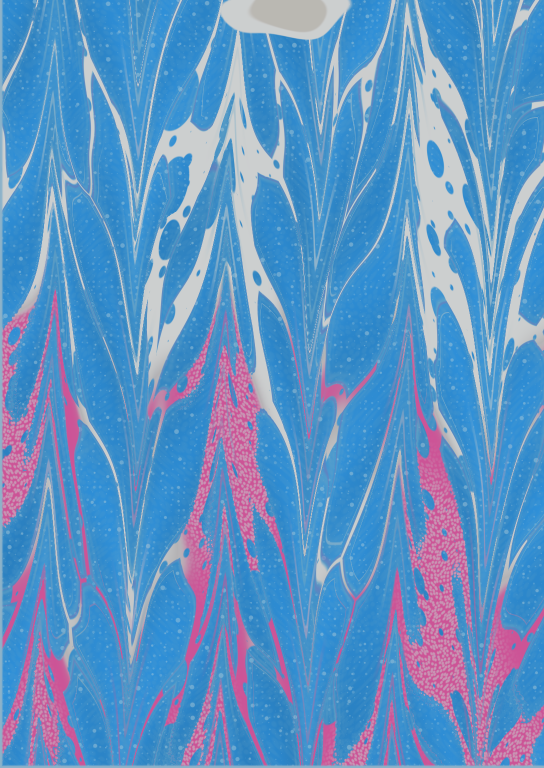
Reproduce this pattern procedurally as a WebGL 1 fragment shader.

```glsl
precision highp float;

uniform vec2 u_resolution;

#define TINE_GAP 0.325
#define UP_PHASE 0.415
#define DOWN_PHASE 0.573
#define PULL 0.31
#define TINE_WIDTH 0.028
#define CELL_FREQ vec2(6.15, 4.7)
#define VEIN_MIN 0.05
#define VEIN_SWELL 0.40
#define BLUE vec3(0.17, 0.53, 0.80)
#define PALE_BLUE vec3(0.42, 0.65, 0.77)
#define PINK vec3(0.80, 0.33, 0.59)
#define PAPER vec3(0.80, 0.81, 0.81)

float hash(vec2 p) {
  return fract(sin(dot(p, vec2(127.1, 311.7))) * 43758.5);
}

vec2 hash2(vec2 p) {
  return vec2(hash(p), hash(p + 57.3));
}

// Distances to the nearest and second nearest cell centres
vec2 cellular(vec2 p) {
  vec2 id = floor(p), f = fract(p);
  vec2 near = vec2(8.0);
  for (int j = -1; j <= 1; j++) {
    for (int i = -1; i <= 1; i++) {
      vec2 o = vec2(float(i), float(j));
      float d = length(o + 0.1 + 0.8 * hash2(id + o) - f);
      near = d < near.x ? vec2(d, near.x) : vec2(near.x, min(near.y, d));
    }
  }
  return near;
}

// Scattered round drops, mostly small
float drops(vec2 p, float size, float soft) {
  vec2 id = floor(p);
  vec2 centre = 0.5 + 0.35 * (hash2(id) - 0.5);
  float radius = size * pow(hash(id + 9.1), 2.0);
  return 1.0 - smoothstep(radius - soft, radius + soft, length(fract(p) - centre));
}

// Drag of one row of comb teeth, strength varying per tooth
float comb(float x, float phase) {
  float i = floor((x - phase) / TINE_GAP + 0.5);
  float d = x - phase - i * TINE_GAP;
  float strength = 0.8 + 0.4 * hash(vec2(i, phase));
  return strength * exp(-sqrt(d * d + 0.000008) / TINE_WIDTH);
}

// Squared cosine columns of ink inside a soft horizontal band
float inkPatch(vec2 p, float freq, float centreX, float centreY) {
  float column = 0.5 + 0.5 * cos(freq * (p.x - centreX));
  float dy = p.y - centreY;
  return column * column * exp(-dy * dy * 18.0);
}

vec3 marble(vec2 p) {
  // Leaning, wavering comb strokes
  float x = p.x - 0.022 * (p.y - 0.7) + 0.006 * sin(p.y * 5.0 + p.x * 9.0)
          + 0.003 * sin(p.y * 14.0 - p.x * 17.0);
  float up = comb(x, UP_PHASE), down = comb(x, DOWN_PHASE);
  float stroke = max(up, down);
  float drag = PULL * (up - down);
  vec2 s = vec2(x, p.y - drag);
  s += 0.014 * sin(s.yx * vec2(15.0, 19.0) + vec2(1.0, 3.0))
     + 0.004 * sin(s.yx * vec2(41.0, 37.0));

  // Where white and pink ink pooled
  vec2 q = vec2(x, p.y - 0.5 * drag);
  float white = inkPatch(q, 13.1, 0.37, 1.0);
  float pinkPool = inkPatch(q, 15.0, 0.42, 0.62 - 0.5 * x * x)
                 + 0.5 * exp(-q.y * q.y * 45.0) * (0.5 + 0.5 * sin(x * 21.0));
  float pinkness = smoothstep(-0.3, 0.5, pinkPool - white + 0.7 * (0.66 - p.y)
                 + 0.3 * sin(s.x * 19.0 + s.y * 11.0));
  float stipple = smoothstep(0.15, 0.5, pinkPool) * pinkness;
  float grain = cellular(p * vec2(165.0, 140.0) + 0.8 * sin(p.yx * 57.0)).x;

  // Blue petals divided by veins, with teardrop islands in the pools
  vec2 f = cellular(s * CELL_FREQ + vec2(0.1, 3.0));
  float rounded = (f.y - f.x) * (1.15 - 0.45 * f.x);
  float width = VEIN_MIN * (0.6 + 0.4 * sin(s.x * 13.0 + s.y * 9.0))
              + VEIN_SWELL * max(white, pinkPool);
  float island = max(drops(q * vec2(13.0, 7.5) + 0.3, 0.46, 0.014),
                     drops(q * vec2(31.0, 22.0), 0.36, 0.04));
  float rim = rounded - width + 0.16 * stipple * (grain - 0.45);
  float vein = smoothstep(0.008, -0.008, rim) * (1.0 - island);

  // Blue ground with tonal bands, halos and pale specks
  float tone = sin(s.x * 11.0 + 2.0 * sin(s.y * 7.0)) * sin(s.y * 13.0 + p.x * 5.0);
  vec3 color = BLUE * (1.0 + 0.06 * tone);
  float halo = exp(-abs(rim) * 10.0);
  float ripple = 0.5 + 0.5 * sin(rim * 75.0 + 2.0 * sin(s.y * 17.0));
  color = mix(color, PALE_BLUE, halo * (0.35 + 0.4 * ripple));
  color = mix(color, PALE_BLUE, 0.25 * smoothstep(0.15, 0.9, stroke));
  float mottle = cellular(p * 75.0 + 3.0 * sin(p.yx * 23.0)).x;
  color = mix(color, PALE_BLUE, 0.14 * smoothstep(0.6, 0.2, mottle));
  float specks = max(drops(p * 38.0, 0.17, 0.03), 0.6 * drops(p * 90.0 + 4.0, 0.25, 0.06));
  color = mix(color, vec3(0.64, 0.78, 0.85), 0.5 * specks);
  float violetLine = smoothstep(0.016, 0.0, abs(rim - 0.016));
  color = mix(color, vec3(0.44, 0.46, 0.72), 0.55 * violetLine);

  // Ink: white through grey to pink, finely granular where pink pools
  float grey = 1.0 - abs(2.0 * pinkness - 1.0);
  vec3 ink = mix(PAPER, PINK, smoothstep(0.5, 0.75, pinkness));
  ink = mix(ink, vec3(0.67, 0.66, 0.67), 0.75 * grey * grey);
  ink = mix(ink, vec3(0.78, 0.67, 0.74), 0.75 * stipple * smoothstep(0.6, 0.2, grain));
  color = mix(color, ink, vein);

  // Hairline nested inside some petals
  float hairline = smoothstep(0.009, 0.002, abs(rim - 0.11 - 0.04 * sin(s.y * 23.0)));
  hairline *= smoothstep(-0.2, 0.4, sin(s.x * 17.0 - s.y * 8.0));
  color = mix(color, mix(PALE_BLUE, ink, 0.5), 0.6 * hairline);

  // Drawn-out threads close to the comb strokes
  float thread = smoothstep(0.5, 0.95, sin(s.y * 65.0 + x * 40.0));
  vec3 threadColor = mix(PALE_BLUE, mix(PAPER, PINK, pinkness), 0.5 + 0.5 * sin(s.y * 27.0));
  color = mix(color, threadColor, 0.55 * thread * smoothstep(0.2, 0.7, stroke));

  // Bare worn patch at the top and pale sheet margin
  float bare = length((p - vec2(0.53, 1.395)) / vec2(0.105, 0.05))
             + 0.12 * sin(p.x * 45.0 + p.y * 31.0);
  color = mix(color, PAPER, smoothstep(1.1, 1.05, bare));
  color = mix(color, vec3(0.73, 0.72, 0.70), smoothstep(0.82, 0.74, bare));
  return mix(vec3(0.55, 0.70, 0.79), color, smoothstep(0.002, 0.007, min(p.x, p.y)));
}

void main() {
  // Four samples smooth the thin threads
  vec3 sum = vec3(0.0);
  for (int j = 0; j < 2; j++) {
    for (int i = 0; i < 2; i++) {
      vec2 offset = 0.5 * vec2(float(i), float(j)) - 0.25;
      sum += marble((gl_FragCoord.xy + offset) / u_resolution.x);
    }
  }
  gl_FragColor = vec4(sum * 0.25, 1.0);
}
```
